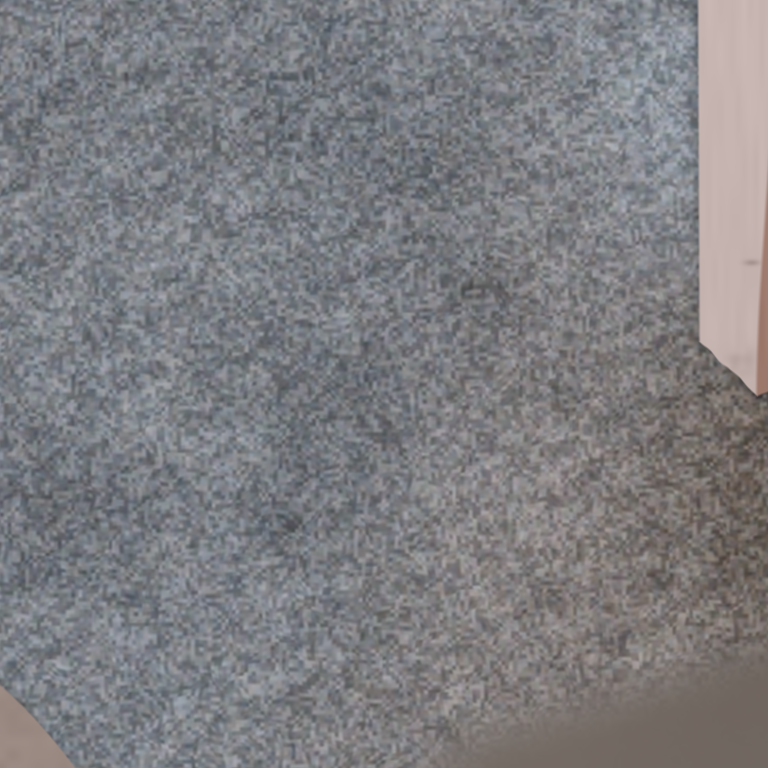
Write a WebGL 1 fragment shader that draws this texture.

```glsl
precision highp float;
uniform vec2 u_resolution;

const vec3 COOL_PILE = vec3(0.475, 0.490, 0.515);
const vec3 WARM_PILE = vec3(0.505, 0.480, 0.475);
const vec3 SHADE_PILE = vec3(0.385, 0.350, 0.325);
const vec3 SKYLIT_PILE = vec3(0.525, 0.560, 0.600);
const vec3 BLUR_BROWN = vec3(0.430, 0.390, 0.360);
const vec3 POST_FRONT = vec3(0.775, 0.705, 0.690);
const vec3 POST_SIDE = vec3(0.620, 0.480, 0.430);
const vec3 CORNER_BOARD = vec3(0.600, 0.535, 0.505);
const float TUFT_FREQ = 185.0;
const float TUFT_AMP = 0.30;
const float CLUMP_AMP = 0.13;
const float WEAR_AMP = 0.08;
const float TINT_AMP = 0.045;

float hash(vec2 p) {
  vec3 q = fract(vec3(p.xyx) * 0.1031);
  q += dot(q, q.yzx + 33.33);
  return fract((q.x + q.y) * q.z);
}

float noise(vec2 p) {
  vec2 i = floor(p);
  vec2 f = fract(p);
  f = f * f * (3.0 - 2.0 * f);
  return mix(mix(hash(i), hash(i + vec2(1.0, 0.0)), f.x),
             mix(hash(i + vec2(0.0, 1.0)), hash(i + 1.0), f.x), f.y);
}

float fbm(vec2 p) {
  float sum = 0.0;
  float amp = 0.5;
  for (int i = 0; i < 4; i++) {
    sum += amp * noise(p);
    p = mat2(1.6, 1.2, -1.2, 1.6) * p + 17.3;
    amp *= 0.5;
  }
  return sum / 0.9375;
}

// Soft elliptical spot
float spot(vec2 p, vec2 center, vec2 radius) {
  vec2 d = (p - center) / radius;
  return exp(-dot(d, d));
}

// Coverage of the area where the signed distance is negative
float cover(float d, float softness) {
  return 1.0 - smoothstep(-softness, softness, d);
}

// Broad colour and light across the floor
vec3 floorTone(vec2 p) {
  vec3 tone = mix(COOL_PILE, WARM_PILE, smoothstep(0.3, 0.85, p.x - 0.35 * p.y + 0.12));
  tone = mix(tone, SKYLIT_PILE, 0.8 * spot(p, vec2(0.88, 0.88), vec2(0.16, 0.30)));
  tone = mix(tone, SHADE_PILE, 0.95 * spot(p, vec2(1.02, 0.36), vec2(0.15, 0.24)));
  float dark = spot(p, vec2(0.53, 0.79), vec2(0.09, 0.07))
             + 0.8 * spot(p, vec2(0.37, 0.83), vec2(0.06, 0.05))
             + 0.8 * spot(p, vec2(0.62, 0.62), vec2(0.08, 0.06))
             + 0.8 * spot(p, vec2(0.75, 0.69), vec2(0.04, 0.03))
             + 0.8 * spot(p, vec2(0.43, 0.48), vec2(0.09, 0.06))
             + 0.9 * spot(p, vec2(0.38, 0.31), vec2(0.09, 0.06))
             + 0.8 * spot(p, vec2(0.07, 0.34), vec2(0.11, 0.09));
  float light = spot(p, vec2(0.25, 0.68), vec2(0.18, 0.14))
              + spot(p, vec2(0.62, 0.32), vec2(0.16, 0.14));
  return tone - 0.055 * dark + 0.025 * light;
}

// Tufts, slanted clumps and worn patches
vec3 carpet(vec2 p, float sharpness) {
  vec2 warp = 0.006 * vec2(noise(p * 45.0), noise(p * 45.0 + 9.0));
  vec2 q = p + warp;
  vec2 slant = vec2(0.88 * q.x + 0.47 * q.y, -0.47 * q.x + 0.88 * q.y);
  float tuft = 0.72 * noise(q * TUFT_FREQ) + 0.28 * noise(q * TUFT_FREQ * 0.55 + 41.0);
  float clump = fbm(slant * vec2(24.0, 50.0));
  float wear = fbm(slant * vec2(5.0, 8.0) + 3.0);
  float relief = TUFT_AMP * (tuft - 0.5) + CLUMP_AMP * (clump - 0.5);
  vec3 tint = vec3(noise(p * 110.0 + 70.0), 0.5, noise(p * 110.0 + 140.0)) - 0.5;
  return floorTone(p) + WEAR_AMP * (wear - 0.5) + sharpness * (relief + TINT_AMP * tint);
}

void main() {
  vec2 p = gl_FragCoord.xy / u_resolution;
  float aa = 1.2 / min(u_resolution.x, u_resolution.y);

  // Carpet melting into a smooth brown blur at lower right
  float blurEdge = p.y - 0.30 * (p.x - 0.52);
  float blur = cover(blurEdge - 0.005, 0.055) * smoothstep(0.48, 0.66, p.x);
  vec3 color = carpet(p, 1.0 - 0.93 * blur);
  color = mix(color, BLUR_BROWN + 0.04 * (1.0 - p.x), 0.85 * blur);

  // Board across the lower left corner
  float board = p.y - 0.108 + 0.85 * p.x + 2.6 * p.x * p.x;
  color *= 1.0 - 0.15 * cover(abs(board) - 0.006, 0.01);
  vec3 boardColor = CORNER_BOARD + 0.03 * (noise(p * 60.0) - 0.5);
  color = mix(color, boardColor, cover(board, 2.0 * aa));

  // Post with a slanted foot and a narrow side face
  float leftEdge = 0.909 + 0.004 * (1.0 - p.y);
  float foot = max(0.557 - 0.98 * (p.x - 0.911), 0.482 + 0.5 * (p.x - 0.983));
  foot += 0.006 * (noise(vec2(p.x * 80.0, 2.0)) - 0.5);
  float post = max(leftEdge - p.x, foot - p.y);
  color *= 1.0 - 0.22 * cover(post - 0.006, 0.012);
  float corner = 0.985 + 0.022 * smoothstep(0.48, 0.95, p.y);
  float grain = noise(p * vec2(130.0, 14.0)) - 0.5;
  vec3 front = POST_FRONT + 0.025 * grain + 0.03 * (p.y - 0.75);
  front -= 0.09 * spot(p, vec2(0.965, 0.53), vec2(0.02, 0.018)) * noise(p * 90.0);
  front -= 0.12 * spot(p, vec2(0.979, 0.658), vec2(0.010, 0.004));
  vec3 side = POST_SIDE + 0.04 * grain;
  vec3 postColor = mix(side, front, cover(p.x - corner, 2.0 * aa));
  color = mix(color, postColor, cover(post, 1.5 * aa));

  gl_FragColor = vec4(clamp(color, 0.0, 1.0), 1.0);
}
```
